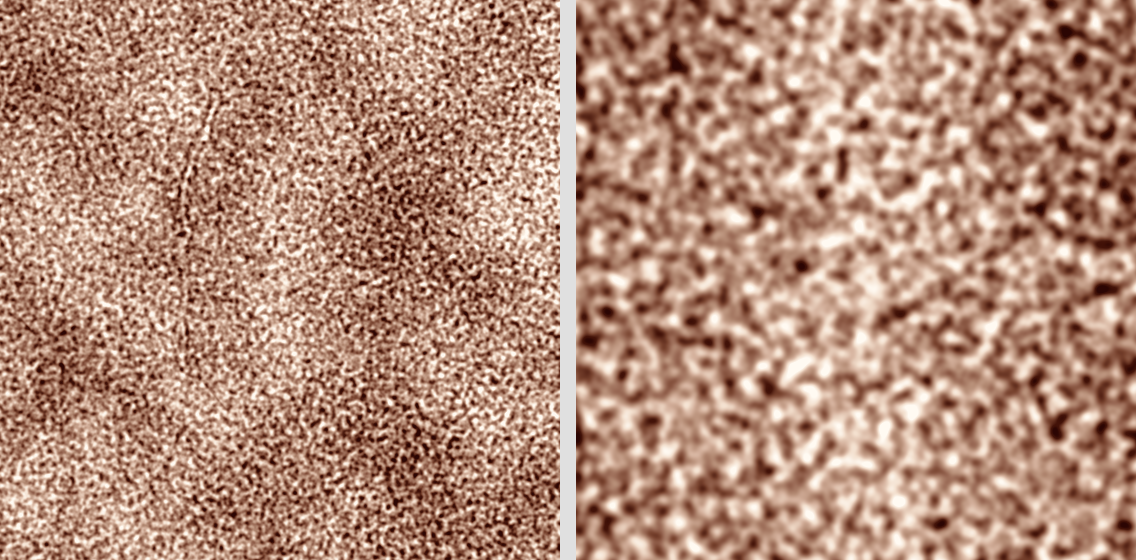
Left, the full canvas; right, a detail of the centre.
This texture is drawn by a three.js fragment shader. Its source:

```glsl
// Draws a grainy sepia stone surface with soft cloudy patches and thin wandering cracks.
#define GRAIN_SCALE 84.0
#define GRAIN_GAIN 2.9
#define CLOUD_SCALE 5.0
#define CLOUD_GAIN 1.0
#define PATCH_GAIN 0.75
#define CRACK_WIDTH 0.0045
#define CRACK_GAP 0.018
#define CRACK_DEPTH 1.5
#define VEIN_DEPTH 0.9

varying vec2 vUv;

// Random unit gradient for a lattice point
vec2 gradientAt(vec2 cell) {
  vec3 h = fract(vec3(cell.xyx) * vec3(0.1031, 0.1030, 0.0973));
  h += dot(h, h.yzx + 33.33);
  float angle = 6.2832 * fract((h.x + h.y) * h.z);
  return vec2(cos(angle), sin(angle));
}

float gradientNoise(vec2 p) {
  vec2 i = floor(p), f = fract(p);
  vec2 u = f * f * f * (f * (f * 6.0 - 15.0) + 10.0);
  vec2 e = vec2(1.0, 0.0);
  float a = dot(gradientAt(i), f);
  float b = dot(gradientAt(i + e.xy), f - e.xy);
  float c = dot(gradientAt(i + e.yx), f - e.yx);
  float d = dot(gradientAt(i + e.xx), f - e.xx);
  return mix(mix(a, b, u.x), mix(c, d, u.x), u.y);
}

vec2 rotate(vec2 p, float angle) {
  float c = cos(angle), s = sin(angle);
  return vec2(c * p.x - s * p.y, s * p.x + c * p.y);
}

// Fine grain: rotated layers of close frequency hide the lattice
float grain(vec2 p) {
  vec2 q = p * GRAIN_SCALE;
  float n = gradientNoise(rotate(q, 0.4) + 17.0);
  n += gradientNoise(rotate(q, 1.1) * 1.17 + 71.0);
  return n + 0.5 * gradientNoise(rotate(q, 2.0) * 1.7 + 143.0);
}

// Broad mottling
float clouds(vec2 p) {
  float sum = 0.0, amp = 1.0;
  vec2 q = p * CLOUD_SCALE + 31.0;
  for (int i = 0; i < 3; i++) {
    sum += amp * gradientNoise(q);
    q = rotate(q, 0.7) * 2.1 + 9.0;
    amp *= 0.75;
  }
  return sum;
}

float softSpot(vec2 p, vec2 center, vec2 radius) {
  vec2 d = (p - center) / radius;
  return exp(-dot(d, d));
}

// Light and dark regions
float patches(vec2 p) {
  float light = softSpot(p, vec2(0.75, 0.95), vec2(0.09, 0.09))
              + softSpot(p, vec2(0.97, 0.74), vec2(0.10, 0.16))
              + 0.7 * softSpot(p, vec2(0.24, 0.64), vec2(0.06, 0.06));
  float dark = 1.1 * softSpot(p, vec2(0.74, 0.12), vec2(0.15, 0.16))
             + softSpot(p, vec2(0.75, 0.65), vec2(0.09, 0.10))
             + 0.8 * softSpot(p, vec2(0.82, 0.88), vec2(0.05, 0.05))
             + 0.6 * softSpot(p, vec2(0.04, 0.93), vec2(0.20, 0.15));
  return light - dark;
}

float line(float d) {
  return exp(-d * d / (CRACK_WIDTH * CRACK_WIDTH));
}

// Twin dark lines with a pale rim between them
float twinCrack(float d) {
  return line(d) + 0.75 * line(d - CRACK_GAP) - 0.7 * line(d - 0.5 * CRACK_GAP);
}

float span(float y, float low, float high) {
  return smoothstep(low - 0.015, low + 0.015, y) * (1.0 - smoothstep(high - 0.03, high + 0.02, y));
}

float cracks(vec2 p) {
  float wobble = 0.014 * gradientNoise(p * 18.0) + 0.006 * gradientNoise(p * 45.0);
  float strength = 0.8 + 1.2 * gradientNoise(p * 22.0 + 5.0);
  float mainX = 0.318 + 0.067 * smoothstep(0.64, 0.87, p.y)
              + 0.085 * (1.0 - smoothstep(0.23, 0.37, p.y));
  float sideX = 0.105 + 0.024 * sin(14.0 * (p.y - 0.07));
  float mainCrack = twinCrack(p.x - mainX + wobble) * span(p.y, 0.24, 0.85);
  float sideCrack = line(p.x - sideX + wobble) * span(p.y, 0.06, 0.28);
  return strength * (mainCrack + 0.7 * sideCrack);
}

// Broken hairlines along the zero contours of slow noise
float veins(vec2 p) {
  float contour = gradientNoise(p * 9.0 + 53.0);
  float presence = smoothstep(0.12, 0.35, gradientNoise(p * 7.0 + 97.0));
  return presence * exp(-contour * contour * 900.0);
}

// Sepia ramp over the normalised tone, about -2.5 to 2.5
vec3 sepia(float tone) {
  vec3 c = mix(vec3(0.17, 0.02, 0.01), vec3(0.26, 0.07, 0.03), smoothstep(-2.9, -2.2, tone));
  c = mix(c, vec3(0.47, 0.26, 0.18), clamp((tone + 2.17) / 0.83, 0.0, 1.0));
  c = mix(c, vec3(0.60, 0.41, 0.33), clamp((tone + 1.34) / 0.68, 0.0, 1.0));
  c = mix(c, vec3(0.71, 0.55, 0.46), clamp((tone + 0.66) / 0.66, 0.0, 1.0));
  c = mix(c, vec3(0.83, 0.69, 0.61), clamp(tone / 0.71, 0.0, 1.0));
  c = mix(c, vec3(0.95, 0.87, 0.80), clamp((tone - 0.71) / 0.84, 0.0, 1.0));
  return mix(c, vec3(1.0, 0.98, 0.95), clamp((tone - 1.55) / 0.8, 0.0, 1.0));
}

void main() {
  float roughness = mix(0.92, 1.06, smoothstep(0.2, 0.8, vUv.x));
  float tone = GRAIN_GAIN * roughness * grain(vUv);
  tone += CLOUD_GAIN * clouds(vUv) + PATCH_GAIN * patches(vUv);
  tone -= CRACK_DEPTH * cracks(vUv) + VEIN_DEPTH * veins(vUv);
  gl_FragColor = vec4(sepia(tone + 0.06), 1.0);
}
```
